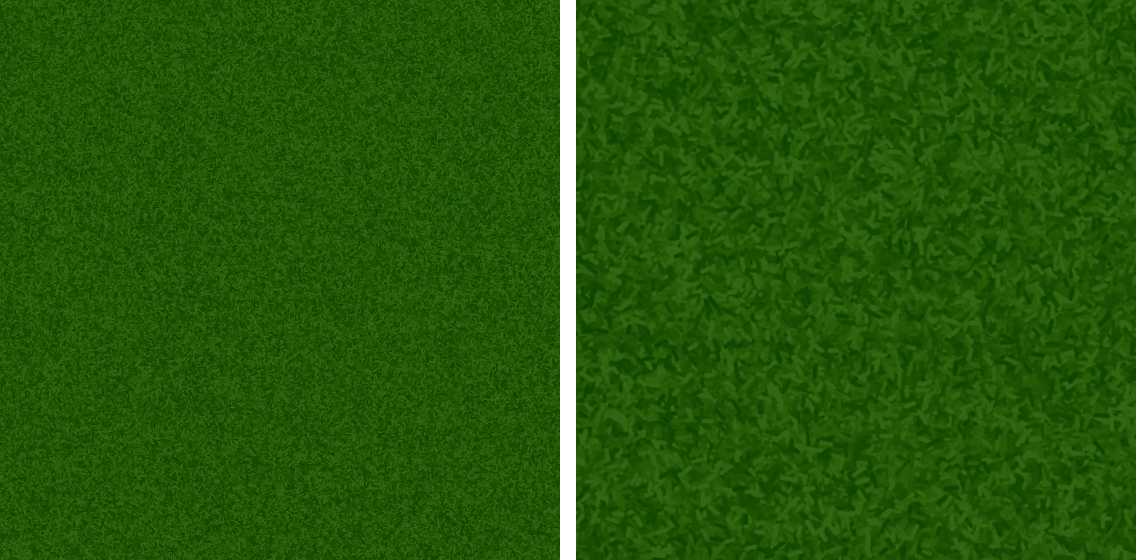
Left, the full canvas; right, a detail of the centre.
A Shadertoy shader for this texture:

```glsl
// Dense short-cropped green turf made of tiny, randomly turned blades.

const float TAU = 6.2831853;
const float BLADE_CELLS = 150.0;
const int BLADE_LAYERS = 3;

const vec3 SHADE_GREEN = vec3(0.07, 0.28, 0.00);
const vec3 DEEP_GREEN  = vec3(0.11, 0.31, 0.01);
const vec3 MID_GREEN   = vec3(0.14, 0.35, 0.02);
const vec3 TIP_GREEN   = vec3(0.17, 0.38, 0.05);

// Four independent random values from a cell and a seed
vec4 hash4(vec2 cell, float seed) {
    vec4 q = fract(vec4(cell.xyx, seed + cell.y) * vec4(0.1031, 0.1030, 0.0973, 0.1099));
    q += dot(q, q.wzxy + 33.33);
    return fract((q.xxyz + q.yzzw) * q.zywx);
}

float valueNoise(vec2 p, float seed) {
    vec2 cell = floor(p);
    vec2 f = fract(p);
    f = f * f * (3.0 - 2.0 * f);
    float low = mix(hash4(cell, seed).x, hash4(cell + vec2(1, 0), seed).x, f.x);
    float high = mix(hash4(cell + vec2(0, 1), seed).x, hash4(cell + vec2(1, 1), seed).x, f.x);
    return mix(low, high, f.y);
}

// Distance to the centre line of a blade lying around the origin
float bladeDistance(vec2 p, float angle, float halfLength) {
    vec2 along = vec2(cos(angle), sin(angle));
    return length(p - along * clamp(dot(p, along), -halfLength, halfLength));
}

// Paints one blade per cell over the given tone
float paintBlades(float tone, vec2 p, float seed) {
    vec2 home = floor(p);
    for (int y = -1; y <= 1; y++) {
        for (int x = -1; x <= 1; x++) {
            vec2 cell = home + vec2(x, y);
            vec4 rnd = hash4(cell, seed);
            float spread = hash4(cell, seed + 7.3).x;
            float d = bladeDistance(p - cell - rnd.xy, rnd.z * TAU, mix(0.25, 0.58, spread));
            float cover = 1.0 - smoothstep(0.06, 0.32, d);
            tone = mix(tone, mix(-0.18, 1.48, rnd.w), cover);
        }
    }
    return tone;
}

// Colour ramp from shaded gaps to lit tips
vec3 turfColor(float tone) {
    vec3 color = mix(SHADE_GREEN, DEEP_GREEN, clamp(tone / 0.37, -0.6, 1.0));
    color = mix(color, MID_GREEN, clamp((tone - 0.37) / 0.31, 0.0, 1.0));
    color += (TIP_GREEN - MID_GREEN) * clamp((tone - 0.68) / 0.32, 0.0, 1.8);
    return max(color, 0.0);
}

void mainImage(out vec4 fragColor, in vec2 fragCoord) {
    vec2 uv = fragCoord / iResolution.y;

    // Shaded ground between the blades
    float tone = mix(0.0, 0.9, valueNoise(uv * 210.0, 1.0));

    // Overlapping layers, shifted against each other
    for (int i = 0; i < BLADE_LAYERS; i++) {
        float layer = float(i);
        vec2 offset = vec2(0.37, 0.61) * layer;
        tone = paintBlades(tone, uv * BLADE_CELLS + offset, 11.0 + 17.0 * layer);
    }

    // Fine grain and faint clumps
    tone += 0.22 * (valueNoise(uv * 380.0, 3.0) - 0.5);
    tone += 0.16 * (valueNoise(uv * 60.0, 5.0) - 0.5);

    fragColor = vec4(turfColor(tone), 1.0);
}
```
